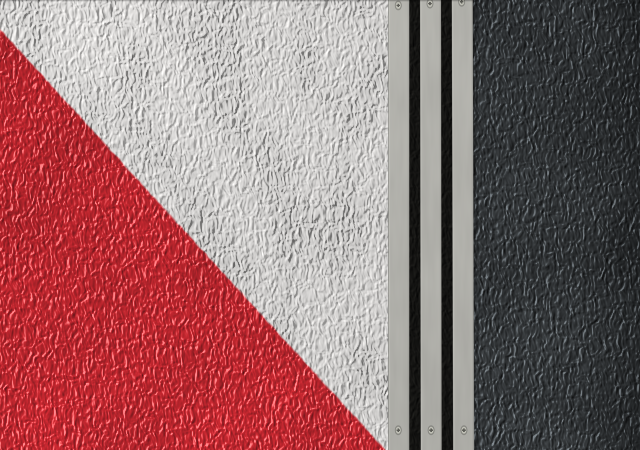
A Shadertoy shader for this texture:

```glsl
// Rough plaster wall: red and white diagonal split, three screwed metal strips, charcoal panel.

vec2 gradientAt(vec2 cell) {
    vec3 q = fract(cell.xyx * vec3(0.1031, 0.1030, 0.0973));
    q += dot(q, q.yzx + 33.33);
    float angle = 6.2832 * fract((q.x + q.y) * q.z);
    return vec2(cos(angle), sin(angle));
}

float gradientNoise(vec2 p) {
    vec2 i = floor(p), f = fract(p);
    vec2 s = f * f * f * (f * (f * 6.0 - 15.0) + 10.0);
    vec2 e = vec2(1.0, 0.0);
    float low = mix(dot(gradientAt(i), f), dot(gradientAt(i + e), f - e), s.x);
    float high = mix(dot(gradientAt(i + e.yx), f - e.yx),
                     dot(gradientAt(i + 1.0), f - 1.0), s.x);
    return mix(low, high, s.y);
}

float fbm(vec2 p) {
    float sum = 0.0, gain = 0.6;
    for (int k = 0; k < 3; k++) {
        sum += gain * gradientNoise(p);
        p = mat2(0.8, 0.6, -0.6, 0.8) * p * 2.0 + 17.3;
        gain *= 0.5;
    }
    return sum;
}

// Plaster height: warped grains stretched along the vertical
float plasterHeight(vec2 p, vec2 grain) {
    vec2 warp = vec2(gradientNoise(p * 38.0), gradientNoise(p * 38.0 + 41.0));
    vec2 q = p * grain + warp * 0.9;
    return gradientNoise(q) + 0.45 * gradientNoise(q * 1.7 + 9.7)
         + 0.5 * gradientNoise(q * 0.5 + 23.1);
}

// Slope of the plaster towards a light at the upper left
float plasterRelief(vec2 p, vec2 grain) {
    vec2 toLight = vec2(-0.0034, 0.0022);
    return plasterHeight(p, grain) - plasterHeight(p + toLight, grain);
}

float band(float x, float left, float right, float soft) {
    return smoothstep(left - soft, left + soft, x) - smoothstep(right - soft, right + soft, x);
}

vec3 whitePaint(vec2 p, float relief) {
    float glow = exp(-3.0 * length(p - vec2(0.22, 0.93)));
    float wear = smoothstep(-0.2, 0.3, fbm(p * vec2(9.0, 5.0)));
    float crack = smoothstep(0.08, 0.5, -relief);
    float shade = 0.805 + 0.06 * glow - 0.03 * wear + 0.19 * relief;
    shade -= (0.08 + 0.17 * wear) * crack;
    return shade * vec3(1.0, 0.993, 0.985);
}

vec3 redPaint(vec2 p, float relief) {
    float tone = 0.98 + 0.12 * fbm(p * 5.0) + 0.06 * (0.5 - p.y);
    vec3 base = vec3(0.72, 0.145, 0.175) * tone;
    float glint = smoothstep(0.12, 0.7, relief);
    return base * (1.0 + 0.42 * relief) + glint * vec3(0.14, 0.33, 0.31);
}

vec3 charcoalPaint(vec2 p, float relief) {
    float light = 0.205 - 0.05 * smoothstep(1.25, 1.42, p.x) + 0.02 * (0.5 - p.y);
    light += 0.05 * fbm(p * 6.0 + 3.0);
    float glint = smoothstep(0.2, 0.75, relief);
    return (light * (1.0 + 0.7 * relief) + 0.17 * glint) * vec3(0.95, 1.01, 1.05);
}

vec3 metal(vec2 p, float across, float seed) {
    float streak = fbm(p * vec2(60.0, 7.0) + seed);
    float cloud = fbm(p * vec2(14.0, 5.0) + seed);
    float shade = 0.685 + 0.03 * (p.y - 0.4) + 0.03 * streak + 0.05 * cloud;
    shade += 0.06 * (1.0 - smoothstep(0.0, 0.12, across));
    shade -= 0.06 * smoothstep(0.88, 1.0, across);
    return shade * vec3(1.0, 0.997, 0.965);
}

// Countersunk screw: dark rim, pale head and a small cross recess
vec3 addScrew(vec3 color, vec2 d, float soft) {
    float r = length(d * vec2(1.0, 0.72));
    float rim = band(r, 0.0058, 0.0074, soft);
    float head = 1.0 - smoothstep(0.0058 - soft, 0.0058 + soft, r);
    vec2 a = abs(d);
    float recess = 1.0 - smoothstep(0.0008, 0.0008 + soft, min(a.x, a.y));
    recess *= 1.0 - smoothstep(0.003, 0.003 + soft, max(a.x, a.y));
    color = mix(color, vec3(0.76, 0.76, 0.72), head);
    return mix(color, vec3(0.36, 0.36, 0.34), max(rim * 0.7, recess));
}

void mainImage(out vec4 fragColor, in vec2 fragCoord) {
    vec2 p = fragCoord / iResolution.y;
    float soft = 0.75 / iResolution.y;
    float relief = plasterRelief(p, vec2(135.0, 74.0));

    // Painted wall with a slightly uneven diagonal edge
    float diagonal = (p.y - 0.935 + 1.092 * p.x) / 1.481;
    diagonal += 0.0025 * gradientNoise(p * 70.0);
    vec3 color = mix(redPaint(p, relief), whitePaint(p, relief),
                     smoothstep(-0.0015 - soft, 0.0015 + soft, diagonal));

    // Charcoal panel and near-black gaps behind the strips
    float panel = smoothstep(1.052 - soft, 1.052 + soft, p.x);
    vec3 gap = vec3(0.075, 0.074, 0.068) * (1.0 + 0.7 * relief);
    color = mix(color, gap, smoothstep(0.863 - soft, 0.863 + soft, p.x));
    color = mix(color, charcoalPaint(p, relief), panel);
    color *= 1.0 - 0.35 * panel * exp(-max(p.x - 1.052, 0.0) * 180.0);

    // Metal strips with a screw near each end
    for (int k = 0; k < 3; k++) {
        float n = float(k);
        float left = 0.863 + 0.0705 * n + 0.0015 * n * (1.0 - p.y);
        float width = 0.0465;
        float across = (p.x - left) / width;
        color = mix(color, metal(p, across, n * 12.7), band(p.x, left, left + width, soft));
        float screwX = 0.885 + 0.0730 * n;
        color = addScrew(color, p - vec2(screwX, 0.044), soft);
        color = addScrew(color, p - vec2(screwX - 0.0025 * n, 0.988 + 0.004 * n), soft);
    }

    // Thin shadow along the upper border
    color *= 1.0 - 0.25 * smoothstep(0.995, 1.0, p.y) * (1.0 - panel);
    fragColor = vec4(clamp(color, 0.0, 1.0), 1.0);
}
```
